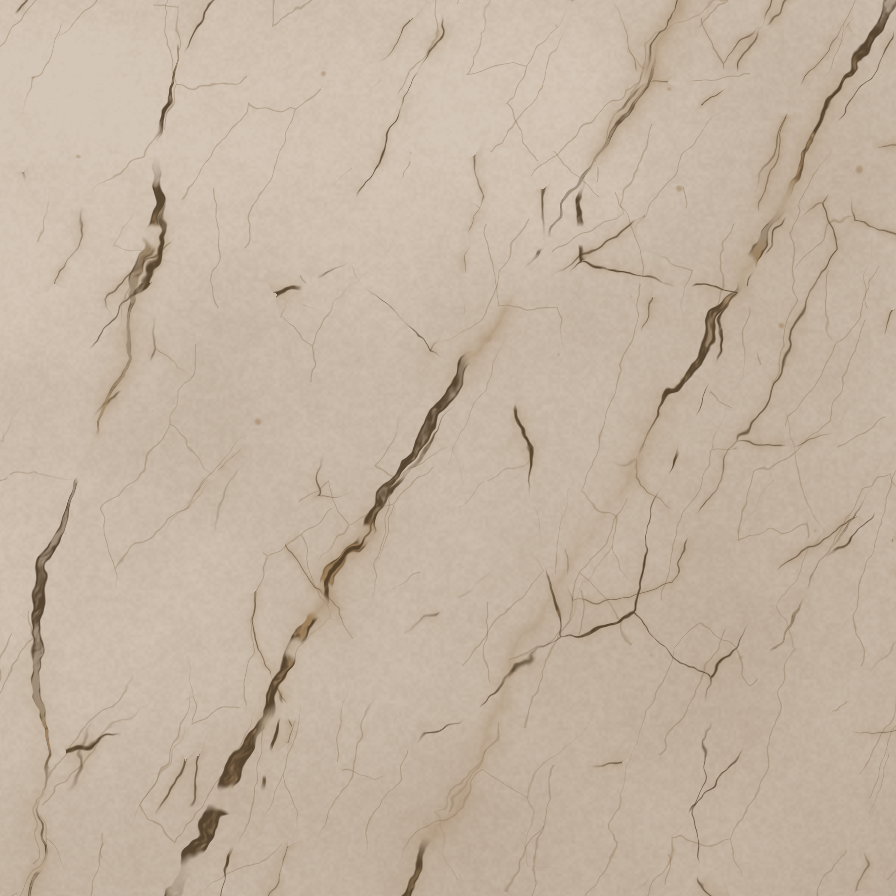
This texture is drawn by a Shadertoy shader. Its source:

```glsl
// Cream marble crossed by steep brown veins, jagged cracks and faint hairlines.
// Cracks are edges of stretched Voronoi cells, randomly dropped and warped;
// the long veins are wandering slanted bands with a mottled taupe filling.

const vec2 ALONG = vec2(0.42, 0.907);    // main vein direction
const vec2 ACROSS = vec2(0.907, -0.42);

const vec3 CREAM = vec3(0.832, 0.776, 0.716);
const vec3 SAND = vec3(0.715, 0.642, 0.566);
const vec3 TAUPE = vec3(0.61, 0.54, 0.46);
const vec3 OCHRE = vec3(0.61, 0.49, 0.34);
const vec3 UMBER = vec3(0.30, 0.23, 0.15);

float hash(vec2 p) {
    vec3 q = fract(p.xyx * 0.1031);
    q += dot(q, q.yzx + 33.33);
    return fract((q.x + q.y) * q.z);
}

float noise(vec2 p) {
    vec2 i = floor(p), f = fract(p);
    f = f * f * (3.0 - 2.0 * f);
    return mix(mix(hash(i), hash(i + vec2(1, 0)), f.x),
               mix(hash(i + vec2(0, 1)), hash(i + vec2(1, 1)), f.x), f.y);
}

float fbm(vec2 p) {
    float sum = 0.0, amp = 0.5;
    for (int i = 0; i < 4; i++) {
        sum += amp * noise(p);
        p = p * 2.03 + 17.3;
        amp *= 0.5;
    }
    return sum / 0.9375;
}

vec2 warp(vec2 p, float freq, float amp) {
    return amp * (2.0 * vec2(noise(p * freq), noise(p * freq + 71.7)) - 1.0);
}

// Maps the canvas to cells of the given width and length, tilted along the veins
mat2 veinFrame(vec2 size) {
    return mat2(ACROSS.x / size.x, ALONG.x / size.y,
                ACROSS.y / size.x, ALONG.y / size.y);
}

vec2 site(vec2 id, float seed) {
    return id + 0.08 + 0.84 * vec2(hash(id + seed), hash(id + seed + 43.0));
}

// Nearest kept cell edge: x = canvas distance, y = edge random, z = steepness
vec3 cracks(vec2 p, mat2 frame, float keep, float seed) {
    vec2 q = frame * p, cell = floor(q), homeId = cell, home = q;
    float best = 1e3;
    for (int k = 0; k < 9; k++) {
        vec2 id = cell + vec2(k % 3, k / 3) - 1.0;
        vec2 s = site(id, seed);
        float d = dot(s - q, s - q);
        if (d < best) { best = d; homeId = id; home = s; }
    }
    vec3 nearest = vec3(1.0, 0.0, 0.0);
    for (int k = 0; k < 25; k++) {
        if (k == 12) continue;
        vec2 id = homeId + vec2(k % 5, k / 5) - 2.0;
        vec2 s = site(id, seed), n = normalize(s - home), slope = n * frame;
        float steep = abs(dot(normalize(slope), ACROSS));
        float pick = hash(id + homeId + seed * 3.0);
        if (pick > keep * mix(0.45, 1.0, steep)) continue;
        float d = dot(0.5 * (s + home) - q, n) / length(slope);
        if (d < nearest.x) nearest = vec3(d, pick / keep, steep);
    }
    return nearest;
}

float stroke(float d, float halfWidth, float soft) {
    return 1.0 - smoothstep(halfWidth - soft, halfWidth + soft, d);
}

// Speckled vein mineral, streaked along the vein; dark is the share of umber
vec3 mineral(vec2 p, float dark) {
    vec2 q = vec2(dot(p, ACROSS) * 190.0, dot(p, ALONG) * 85.0);
    float speckle = 0.6 * noise(q) + 0.4 * noise(q * 2.1 + 9.0);
    vec3 pale = mix(TAUPE, OCHRE, smoothstep(0.45, 0.75, noise(p * 13.0)));
    return mix(pale, UMBER, smoothstep(0.75, 0.3, 1.05 - dark + 0.6 * (speckle - 0.5)));
}

// Slanted band that swells, thins to a thread and breaks along its length
vec3 longVein(vec3 col, vec2 p, float start, float lean, float strength, float soft) {
    float wander = 0.07 * (noise(vec2(p.y * 3.0, start * 90.0)) - 0.5);
    wander += 0.018 * (noise(vec2(p.y * 13.0, start * 40.0)) - 0.5);
    float d = abs(p.x - start - lean * p.y - wander) / sqrt(1.0 + lean * lean);
    float swell = smoothstep(0.3, 0.85, noise(vec2(p.y * 8.0, start * 50.0 + 9.0)));
    float w = strength * (0.0012 + 0.0075 * swell) * (0.55 + 0.9 * noise(p * 45.0));
    float stain = exp(-d / 0.010) * smoothstep(0.4, 0.75, noise(p * 8.0 + 5.0));
    col = mix(col, OCHRE, 0.45 * strength * stain);
    float dark = 0.25 + 0.4 * smoothstep(0.3, 0.7, noise(p * 9.0 + 14.0));
    dark += 0.25 * smoothstep(0.4, 1.0, d / w);
    float presence = smoothstep(0.28, 0.42, noise(vec2(p.y * 9.0, start * 70.0)));
    presence *= smoothstep(0.15, 0.35, noise(p * 30.0 + 63.0));
    return mix(col, mineral(p, dark), 0.92 * presence * stroke(d, w, soft));
}

void mainImage(out vec4 fragColor, in vec2 fragCoord) {
    vec2 p = fragCoord / iResolution.y;
    float soft = max(0.8 / iResolution.y, 0.0011);

    // Softly clouded stone, cooler at upper left, with fine grain
    float grain = 0.6 * noise(p * 300.0) + 0.4 * noise(p * 130.0) - 0.5;
    float tone = 0.39 + 0.3 * (p.x - p.y) + 0.75 * (fbm(p * 3.5 + 2.0) - 0.5) + 0.36 * grain;
    vec3 col = mix(CREAM, SAND, clamp(tone, 0.0, 1.0));

    vec2 jitter = warp(p, 22.0, 0.009) + warp(p, 62.0, 0.0036) + warp(p, 140.0, 0.0012);
    vec2 bent = p + warp(p, 5.0, 0.028) + jitter;
    float busy = smoothstep(0.45, 0.9, p.x) * mix(0.45, 1.0, p.y);
    float dashes = smoothstep(0.22, 0.45, noise(p * 34.0 + 19.0));

    // Faint hairlines
    for (int i = 0; i < 3; i++) {
        float n = float(i), seed = 11.0 + 20.0 * n;
        vec3 hair = cracks(bent + 0.3 * n, veinFrame(vec2(0.075, 0.17)), 0.42, seed);
        float shown = smoothstep(0.36, 0.62, noise(p * 7.0 + seed) + 0.2 * busy);
        col = mix(col, OCHRE * 0.85, 0.5 * shown * stroke(hair.x, 0.0004, soft));
    }

    // Medium cracks, crowded toward the upper right
    for (int i = 0; i < 2; i++) {
        float n = float(i), seed = 57.0 + 16.0 * n;
        vec3 mid = cracks(bent + 4.0 + n, veinFrame(vec2(0.10, 0.18)), 0.5, seed);
        float shown = smoothstep(0.48, 0.66, noise(p * 7.0 + seed) + 0.3 * busy - 0.05);
        shown *= dashes;
        col = mix(col, OCHRE, 0.28 * shown * exp(-mid.x / 0.005));
        col = mix(col, UMBER, 0.7 * shown * stroke(mid.x, 0.0014 * mid.y, soft));
    }

    // Long veins
    for (int i = 0; i < 4; i++) {
        float n = float(i);
        float lean = mix(0.18, 0.58, min(n, 1.0));
        float strength = exp(-0.4 * abs(n - 1.0));
        col = longVein(col, p + jitter, 0.01 + 0.17 * pow(n, 1.3), lean, strength, soft);
    }

    // Bold jagged cracks of uneven, broken width
    vec3 bold = cracks(bent + 1.7, veinFrame(vec2(0.22, 0.36)), 0.8, 83.0);
    float uneven = smoothstep(0.25, 0.8, noise(p * 24.0 + 3.0));
    float boldWidth = mix(0.0004, 0.0042, uneven * bold.y * bold.z);
    float boldShown = smoothstep(0.28, 0.44, noise(p * 12.0 + 47.0)) * dashes;
    col = mix(col, OCHRE, 0.3 * boldShown * uneven * exp(-bold.x / 0.006));
    col = mix(col, mineral(p, 0.72), 0.9 * boldShown * stroke(bold.x, boldWidth, soft));

    // Sparse rusty specks
    vec2 spot = p * 9.0, id = floor(spot);
    vec2 offset = spot - site(id, 5.0) + warp(p, 70.0, 0.02);
    float speck = stroke(length(offset) / 9.0, 0.004 * hash(id + 8.0), 0.002);
    col = mix(col, OCHRE, 0.5 * speck * step(0.85, hash(id + 29.0)));

    fragColor = vec4(col, 1.0);
}
```
